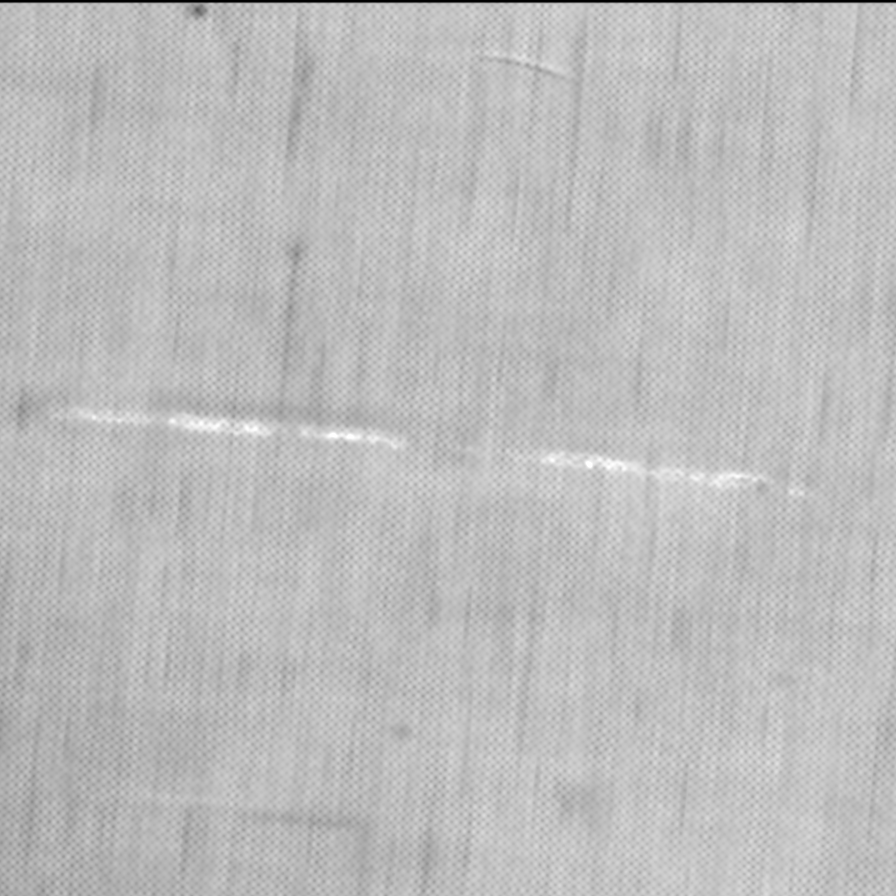
Give the GLSL for this texture, as a Shadertoy shader.

```glsl
const float TAU = 6.28318;
const float TILT = 0.09;

float hash(vec2 p) {
    return fract(sin(dot(p, vec2(127.1, 311.7))) * 43758.5453);
}

float noise(vec2 p) {
    vec2 i = floor(p), f = fract(p);
    f = f * f * (3.0 - 2.0 * f);
    return mix(mix(hash(i), hash(i + vec2(1, 0)), f.x),
               mix(hash(i + vec2(0, 1)), hash(i + vec2(1, 1)), f.x), f.y);
}

float fbm(vec2 p) {
    float sum = 0.0, gain = 0.5;
    for (int i = 0; i < 4; i++) {
        sum += gain * noise(p);
        p = p * 2.03 + 17.3;
        gain *= 0.5;
    }
    return sum;
}

// Coordinates along the slightly rotated threads
vec2 threadSpace(vec2 p) {
    return vec2(p.x - TILT * p.y, p.y + TILT * p.x);
}

float blot(vec2 p, vec2 centre, vec2 radius) {
    vec2 d = threadSpace(p - centre) / radius;
    return exp(-dot(d, d));
}

// Soft-ended interval
float span(float x, float a, float b, float soft) {
    return smoothstep(a - soft, a + soft, x) * (1.0 - smoothstep(b - soft, b + soft, x));
}

float ridge(float d, float width) {
    return exp(-d * d / (width * width));
}

// Staggered knots with dark pinholes and uneven strength
float weave(vec2 t) {
    t += 0.0045 * (vec2(noise(t * 24.0), noise(t * 24.0 + 40.0)) - 0.5);
    float columns = cos(TAU * 96.0 * t.x);
    float knots = columns * cos(TAU * 102.0 * t.y);
    float strength = 0.45 + 1.1 * noise(t * vec2(60.0, 22.0) + 5.0);
    float holes = smoothstep(0.2, 1.0, -knots) - 0.2;
    return strength * (0.034 * knots - 0.018 * holes + 0.013 * columns);
}

// Uneven yarn: short vertical streaks and weaker horizontal ones
float yarn(vec2 t) {
    float warp = noise(t * vec2(110.0, 13.0));
    float broad = noise(t * vec2(38.0, 6.0) + 31.0);
    float weft = noise(t * vec2(8.0, 55.0) + 9.0);
    float slub = smoothstep(0.70, 1.0, noise(t * vec2(85.0, 11.0) + 70.0));
    return 0.045 * (warp - 0.5) + 0.022 * (broad - 0.5)
         + 0.022 * (weft - 0.5) - 0.055 * slub;
}

float stains(vec2 p) {
    float s = 0.26 * blot(p, vec2(0.222, 0.988), vec2(0.012, 0.008));
    s += 0.13 * blot(p, vec2(0.340, 0.920), vec2(0.010, 0.033));
    s += 0.12 * blot(p, vec2(0.328, 0.855), vec2(0.007, 0.035));
    s += 0.09 * blot(p, vec2(0.262, 0.930), vec2(0.006, 0.050));
    s += 0.09 * blot(p, vec2(0.330, 0.722), vec2(0.012, 0.012));
    s += 0.09 * blot(p, vec2(0.324, 0.650), vec2(0.007, 0.110));
    s += 0.07 * blot(p, vec2(0.355, 0.580), vec2(0.009, 0.060));
    s += 0.06 * blot(p, vec2(0.475, 0.370), vec2(0.010, 0.065));
    s += 0.09 * blot(p, vec2(0.640, 0.108), vec2(0.028, 0.022));
    s += 0.09 * blot(p, vec2(0.446, 0.183), vec2(0.012, 0.010));
    s += 0.09 * blot(p, vec2(0.873, 0.240), vec2(0.013, 0.009));
    s += 0.08 * blot(p, vec2(0.755, 0.300), vec2(0.008, 0.025));
    s += 0.07 * blot(p, vec2(0.330, 0.085), vec2(0.085, 0.009));
    s += 0.07 * blot(p, vec2(0.030, 0.542), vec2(0.026, 0.018));
    s += 0.05 * blot(p, vec2(0.490, 0.500), vec2(0.030, 0.025));
    return s * (0.6 + 0.8 * noise(threadSpace(p) * vec2(90.0, 70.0)));
}

// Bright torn slit with a shadow above it
float slit(vec2 p) {
    float d = p.y - (0.541 - 0.055 * p.x - 0.052 * p.x * p.x);
    d += 0.004 * (noise(vec2(p.x * 45.0, 8.0)) - 0.5);
    float glow = 0.11 * span(p.x, 0.06, 0.16, 0.025) + 0.17 * span(p.x, 0.19, 0.31, 0.025)
               + 0.14 * span(p.x, 0.335, 0.45, 0.008) + 0.03 * span(p.x, 0.49, 0.60, 0.03)
               + 0.15 * span(p.x, 0.60, 0.70, 0.018) + 0.10 * span(p.x, 0.70, 0.83, 0.020)
               + 0.05 * span(p.x, 0.84, 0.91, 0.015);
    float grain = 0.15 + 1.2 * noise(vec2(p.x * 120.0, d * 190.0));
    float width = mix(0.0035, 0.0060, smoothstep(0.13, 0.21, p.x));
    float lines = ridge(d, width) + 0.5 * ridge(d - 0.007, 0.004);
    float sparkle = smoothstep(0.62, 0.95, noise(vec2(p.x * 105.0, 3.0))) * ridge(d + 0.001, 0.0038);
    float light = glow * (grain * lines + 1.0 * sparkle + 0.22 * ridge(d, 0.012));
    light += 0.15 * grain * blot(p, vec2(0.830, 0.468), vec2(0.027, 0.005));
    light += 0.03 * ridge(d + 0.030, 0.025) * span(p.x, 0.22, 0.85, 0.06);
    float shade = 0.060 * ridge(d - 0.023, 0.014) * span(p.x, 0.17, 0.44, 0.05);
    shade += 0.14 * blot(p, vec2(0.850, 0.457), vec2(0.011, 0.006));
    return light - shade;
}

// Small curved crease near the top
float crease(vec2 p) {
    float x = p.x - 0.53;
    float d = p.y - (0.942 - 0.04 * x - 1.9 * x * x);
    float fade = span(p.x, 0.54, 0.63, 0.025);
    return fade * (0.06 * ridge(d, 0.004) - 0.10 * ridge(d + 0.007, 0.0035));
}

void mainImage(out vec4 fragColor, in vec2 fragCoord) {
    vec2 p = fragCoord / iResolution.xy;
    vec2 t = threadSpace(p);

    // Broad lighting
    float tone = 0.732 + 0.025 * smoothstep(0.0, 0.7, p.x);
    tone -= 0.045 * (1.0 - smoothstep(0.0, 0.55, length(p)));
    tone += 0.075 * (fbm(t * vec2(7.0, 10.0)) - 0.47);

    // Cloth and damage
    tone += weave(t) + yarn(t) + 0.045 * (noise(t * vec2(170.0, 150.0)) - 0.5);
    tone += slit(p) + crease(p) - stains(p);
    tone += 0.04 * blot(p, vec2(0.220, 0.108), vec2(0.080, 0.007));

    // Dark upper border
    tone *= 1.0 - smoothstep(0.9955, 0.9985, p.y);
    fragColor = vec4(vec3(clamp(tone, 0.0, 1.0)), 1.0);
}
```
